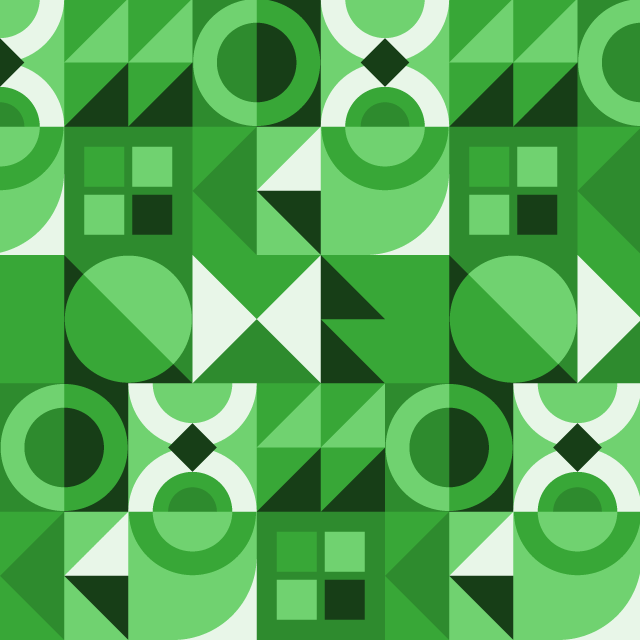
A Shadertoy shader for this pattern:

```glsl
// Geometric mosaic in greens: nine square tiles form a 3 x 3 block.
// Each band of three rows slides sideways by one and a half tiles.
// Tiles are hard-edged shape tests, smoothed by supersampling.

const vec3 WHITE = vec3(0.91, 0.965, 0.91);
const vec3 LIGHT = vec3(0.44, 0.825, 0.44);
const vec3 MID   = vec3(0.22, 0.655, 0.215);
const vec3 DEEP  = vec3(0.18, 0.545, 0.18);
const vec3 DARK  = vec3(0.09, 0.245, 0.09);

// Tile coordinates p run from 0 to 1, with y pointing down.

vec3 sawteeth(vec2 p) {
    vec2 c = fract(2.0 * p);
    return c.x + c.y < 1.0 ? MID : p.y < 0.5 ? LIGHT : DARK;
}

vec3 splitRing(vec2 p) {
    float r = length(p - 0.5);
    bool left = p.x < 0.5;
    if (r < 0.495 && r > 0.31) return left ? LIGHT : MID;
    return left ? DEEP : DARK;
}

vec3 hourglass(vec2 p) {
    float top = length(p - vec2(0.5, 0.0));
    float bottom = length(p - vec2(0.5, 1.0));
    if (abs(p.x - 0.5) + abs(p.y - 0.5) < 0.19) return DARK;
    if (bottom < 0.19) return DEEP;
    if (bottom < 0.31) return MID;
    if (bottom < 0.5) return WHITE;
    return top > 0.31 && top < 0.5 ? WHITE : LIGHT;
}

vec3 fourPanes(vec2 p) {
    vec2 c = p - 0.5;
    vec2 d = abs(abs(c) - 0.187);
    if (max(d.x, d.y) > 0.156) return DEEP;
    if (c.x * c.y < 0.0) return LIGHT;
    return c.x < 0.0 ? MID : DARK;
}

vec3 arrowAndFlags(vec2 p) {
    if (p.x < 0.5) return abs(p.y - 0.5) < p.x ? DEEP : MID;
    vec2 c = fract(2.0 * p);
    if (p.y < 0.5) return c.x + c.y > 1.0 ? WHITE : LIGHT;
    return c.x > c.y ? DARK : LIGHT;
}

vec3 bowl(vec2 p) {
    float r = length(p - vec2(0.5, 0.0));
    if (r < 0.31) return LIGHT;
    if (r < 0.495) return MID;
    return length(max(p - 0.35, 0.0)) < 0.65 ? LIGHT : WHITE;
}

vec3 splitDisc(vec2 p) {
    bool upper = p.x > p.y;
    if (length(p - 0.5) < 0.495) return upper ? LIGHT : MID;
    return upper ? DEEP : DARK;
}

vec3 bowTie(vec2 p) {
    vec2 c = p - 0.5;
    if (abs(c.x) > abs(c.y)) return WHITE;
    return c.y < 0.0 ? MID : DEEP;
}

vec3 pennants(vec2 p) {
    vec2 c = fract(2.0 * p);
    return p.x < 0.5 && c.x < c.y ? DARK : MID;
}

// Pick the tile from its row and column in the staggered block
vec3 mosaic(vec2 q) {
    float row = floor(q.y);
    q.x -= 1.5 * floor(row / 3.0);
    int id = int(mod(row, 3.0) * 3.0 + mod(floor(q.x), 3.0) + 0.5);
    vec2 p = fract(q);
    switch (id) {
        case 0: return sawteeth(p);
        case 1: return splitRing(p);
        case 2: return hourglass(p);
        case 3: return fourPanes(p);
        case 4: return arrowAndFlags(p);
        case 5: return bowl(p);
        case 6: return splitDisc(p);
        case 7: return bowTie(p);
        default: return pennants(p);
    }
}

void mainImage(out vec4 fragColor, in vec2 fragCoord) {
    const int N = 4;
    vec3 sum = vec3(0.0);
    // Average an N x N grid of samples over the pixel
    for (int j = 0; j < N; j++)
    for (int i = 0; i < N; i++) {
        vec2 offset = (vec2(i, j) + 0.5) / float(N) - 0.5;
        vec2 uv = (fragCoord + offset) / iResolution.xy;
        uv.y = 1.0 - uv.y;
        sum += mosaic(uv * 4.987 + vec2(-0.5, 0.013));
    }
    fragColor = vec4(sum / float(N * N), 1.0);
}
```
